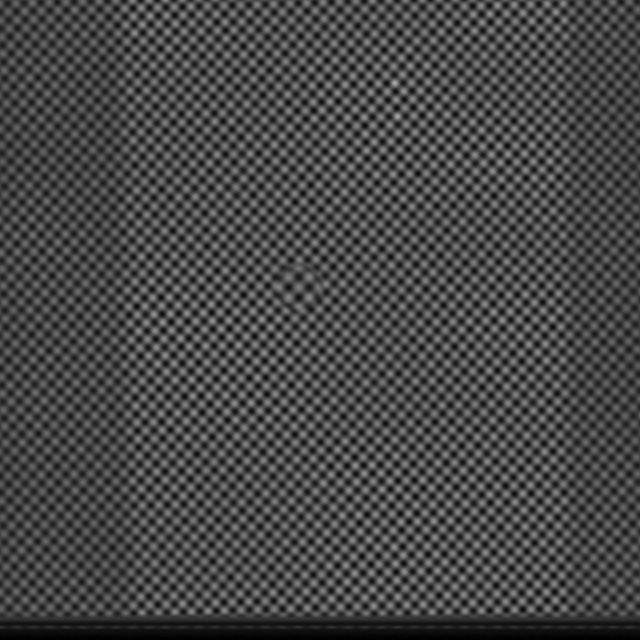
Reproduce this pattern procedurally as a Shadertoy shader.

```glsl
// Soft grey checker lattice of blurred dots with shaded side bands, a small lattice flaw and a dark lower rim.

const float PI = 3.14159265;
const float REPEATS = 38.6;                  // dots along one row of the canvas
const float FLAW_REPEATS = 31.3;             // coarser lattice inside the flaw
const vec2 LATTICE_ORIGIN = vec2(0.617, 0.870);
const vec2 LATTICE_SHEAR = vec2(0.07, -0.03);
const vec2 FLAW_CENTER = vec2(0.467, 0.551);
const float FLAW_RADIUS = 0.036;
const vec2 GLINT_A = vec2(0.617, 0.870);
const vec2 GLINT_B = vec2(0.622, 0.818);
const float BASE_GREY = 0.298;
const float DOT_CONTRAST = 0.222;
const float DOT_VARIATION = 0.24;
const float LEFT_BAND = 0.207;
const float RIGHT_BAND = 0.888;
const float RIM_TOP = 0.036;
const float SEAM_HEIGHT = 0.020;

float hash(vec2 p) {
    return fract(sin(dot(p, vec2(127.1, 311.7))) * 43758.5453);
}

float valueNoise(vec2 p) {
    vec2 i = floor(p);
    vec2 f = fract(p);
    f = f * f * (3.0 - 2.0 * f);
    float low = mix(hash(i), hash(i + vec2(1.0, 0.0)), f.x);
    float high = mix(hash(i + vec2(0.0, 1.0)), hash(i + 1.0), f.x);
    return mix(low, high, f.y);
}

// Alternating bright and dark dots, from -1 to 1, each with its own strength
float dotLattice(vec2 p, float repeats) {
    vec2 q = p * repeats;
    vec2 wave = cos(2.0 * PI * q);
    float strength = 1.0 + DOT_VARIATION * (hash(floor(2.0 * q + 0.5)) - 0.5);
    return wave.x * wave.y * strength;
}

float glint(vec2 p, float radius) {
    return exp(-dot(p, p) / (radius * radius));
}

// Darkening of the side bands, with slightly slanted soft borders
float sideShade(vec2 uv) {
    float left = 1.0 - smoothstep(-0.018, 0.018, uv.x - LEFT_BAND + 0.02 * uv.y);
    float right = smoothstep(-0.015, 0.015, uv.x - RIGHT_BAND);
    float edge = 1.0 - smoothstep(0.0, 0.06, min(uv.x, 1.0 - uv.x));
    return max(left, right) + 0.3 * edge;
}

void mainImage(out vec4 fragColor, in vec2 fragCoord) {
    vec2 uv = fragCoord / iResolution.xy;

    // Sheared lattice with a gentle wobble
    vec2 p = uv - LATTICE_ORIGIN;
    p += LATTICE_SHEAR * p.yx;
    p += 0.0015 * (vec2(valueNoise(uv * 5.0), valueNoise(uv * 5.0 + 19.0)) - 0.5);
    float dots = dotLattice(p, REPEATS);

    // Round flaw where the lattice widens
    vec2 flawOffset = uv - FLAW_CENTER;
    float flawDistance = length(flawOffset);
    float flaw = 1.0 - smoothstep(0.75, 1.2, flawDistance / FLAW_RADIUS);
    dots = mix(dots, dotLattice(flawOffset, FLAW_REPEATS), flaw);

    // Uneven contrast and light
    float shade = sideShade(uv);
    float patches = valueNoise(uv * vec2(5.0, 8.0) + 7.0) - 0.5;
    float contrast = DOT_CONTRAST * (1.0 - 0.28 * shade) * (1.0 + 0.22 * patches);
    float grey = BASE_GREY - 0.035 * shade + 0.02 * patches + contrast * dots;
    grey += 0.15 * glint(uv - GLINT_A, 0.006) + 0.10 * glint(uv - GLINT_B, 0.006);

    // Dark rim with a faint dashed seam
    float blurNearRim = 1.0 - smoothstep(RIM_TOP - 0.004, RIM_TOP + 0.008, uv.y);
    grey = mix(grey, 0.20, blurNearRim);
    float dash = 0.75 + 0.25 * cos(2.0 * PI * REPEATS * uv.x);
    float seamOffset = (uv.y - SEAM_HEIGHT) / 0.003;
    float rimGrey = 0.055 * smoothstep(0.0, 0.015, uv.y) + 0.13 * dash * exp(-seamOffset * seamOffset);
    grey = mix(rimGrey, grey, smoothstep(0.024, 0.034, uv.y));

    // Fine grain tied to the canvas
    grey += 0.012 * (valueNoise(uv * 300.0) - 0.5);

    fragColor = vec4(vec3(clamp(grey, 0.0, 1.0)), 1.0);
}
```
